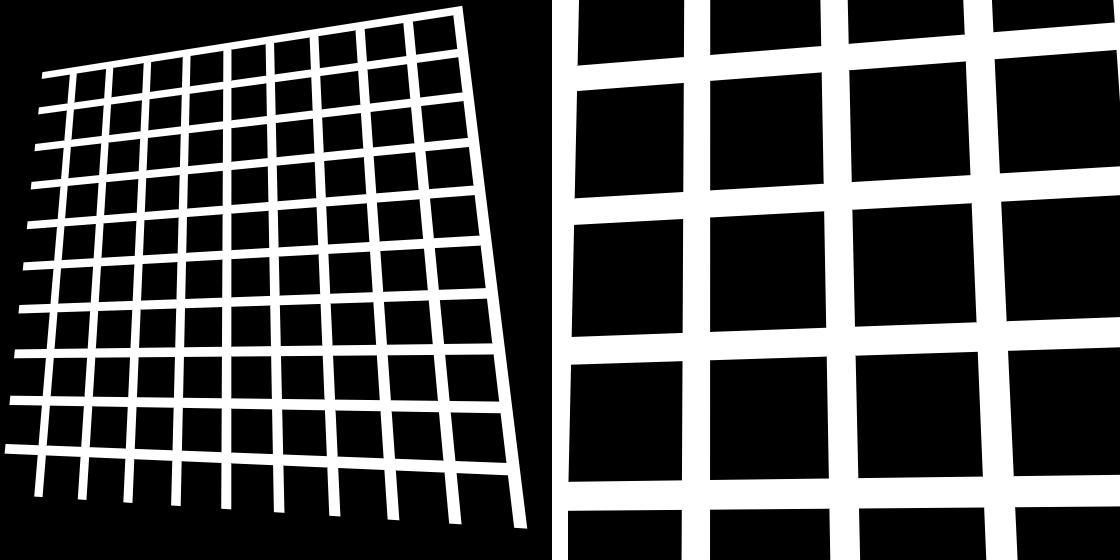
Left: the whole. Right: its middle third, enlarged.
A Shadertoy shader for this pattern:

```glsl
#define CELLS 10.0
#define LINE_WIDTH 0.195
#define BOTTOM_LEFT vec2(0.0010, 0.1172)
#define BOTTOM_RIGHT vec2(0.9552, 0.0560)
#define TOP_RIGHT vec2(0.8375, 0.9896)
#define TOP_LEFT vec2(0.0767, 0.8711)
#define LINE_COLOR vec3(1.0)
#define BACK_COLOR vec3(0.0)

float cross2(vec2 a, vec2 b) {
    return a.x * b.y - a.y * b.x;
}

// Projective map from the unit square to a quad, corners counterclockwise
mat3 squareToQuad(vec2 p0, vec2 p1, vec2 p2, vec2 p3) {
    vec2 skew = p0 - p1 + p2 - p3;
    vec2 right = p1 - p2;
    vec2 top = p3 - p2;
    float area = cross2(right, top);
    float g = cross2(skew, top) / area;
    float h = cross2(right, skew) / area;
    return mat3(vec3(p1 - p0 + g * p1, g),
                vec3(p3 - p0 + h * p3, h),
                vec3(p0, 1.0));
}

void mainImage(out vec4 fragColor, in vec2 fragCoord) {
    vec2 uv = fragCoord / iResolution.xy;

    // Canvas to grid coordinates, one unit per cell
    mat3 quad = squareToQuad(BOTTOM_LEFT, BOTTOM_RIGHT, TOP_RIGHT, TOP_LEFT);
    vec3 plane = inverse(quad) * vec3(uv, 1.0);
    vec2 grid = CELLS * plane.xy / plane.z;

    // Size of one pixel along each grid axis
    vec2 dx = dFdx(grid), dy = dFdy(grid);
    vec2 pixel = sqrt(dx * dx + dy * dy);

    // Each line fills the right or top rim of its cell
    float halfWidth = 0.5 * LINE_WIDTH;
    vec2 center = clamp(floor(grid + halfWidth + 0.5), 1.0, CELLS) - halfWidth;
    vec2 line = clamp(0.5 - (abs(grid - center) - halfWidth) / pixel, 0.0, 1.0);

    // Lines end at the border of the grid
    vec2 border = abs(grid - 0.5 * CELLS) - 0.5 * CELLS;
    vec2 inside = clamp(0.5 - border / pixel, 0.0, 1.0);

    float mask = max(line.x * inside.y, line.y * inside.x);
    fragColor = vec4(mix(BACK_COLOR, LINE_COLOR, mask), 1.0);
}
```
